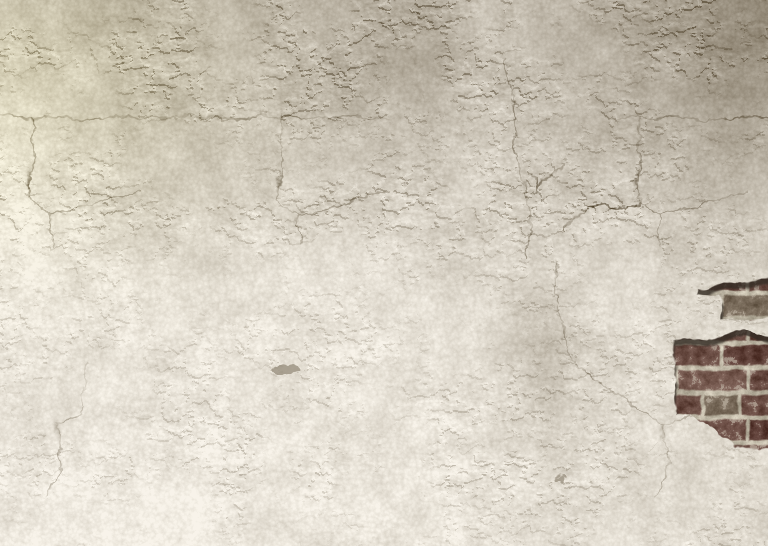
Give the GLSL for this texture, as a Shadertoy shader.

```glsl
// Weathered cream plaster wall with flakes, long cracks and exposed brick at the right.

float hash(vec2 p) {
  return fract(sin(dot(p, vec2(127.1, 311.7))) * 4375.85);
}

float waves(vec2 p, int octaves) {
  float sum = 0., amp = .5;
  for (int i = 0; i < octaves; i++) {
    p = mat2(.8, .6, -.6, .8) * p * 1.9 + 1.7;
    sum += amp * sin(p.x + 1.5 * sin(p.y * .7)) * sin(p.y + 1.3 * sin(p.x * .8));
    amp *= .62;
  }
  return sum;
}

// Distance to the nearest scattered cell centre
float cellular(vec2 p) {
  vec2 cell = floor(p);
  float nearest = 2.;
  for (int i = 0; i < 9; i++) {
    vec2 g = cell + vec2(i % 3, i / 3) - 1.;
    nearest = min(nearest, distance(p, g + vec2(hash(g), hash(g + 57.3))));
  }
  return nearest;
}

float blob(vec2 p, vec2 centre, vec2 radius) {
  vec2 d = (p - centre) / radius;
  return exp(-dot(d, d));
}

float path(vec2 p, vec2 v[5]) {
  float d = 1.;
  for (int i = 0; i < 4; i++) {
    vec2 a = p - v[i], b = v[i + 1] - v[i];
    d = min(d, length(a - b * clamp(dot(a, b) / dot(b, b), 0., 1.)));
  }
  return d;
}

float line(float d, float width, float px) {
  return 1. - smoothstep(width * .3, width + px * .6, d);
}

// Dark hairlines; p is already warped to look jagged
float cracks(vec2 p, float px) {
  float high = path(p, vec2[5](vec2(.925, .89), vec2(.94, .81), vec2(.947, .72), vec2(.97, .61), vec2(.966, .53)));
  float low = path(p, vec2[5](vec2(1.026, .515), vec2(1.016, .45), vec2(1.046, .34), vec2(1.117, .286), vec2(1.216, .222)));
  float hook = path(p, vec2[5](vec2(1.03, .7), vec2(.99, .67), vec2(.978, .65), vec2(.982, .672), vec2(.97, .685)));
  float arch = path(p, vec2[5](vec2(1.035, .58), vec2(1.07, .618), vec2(1.1, .628), vec2(1.15, .62), vec2(1.18, .627)));
  float ink = .6 * line(min(high, low), .0014, px) + .85 * line(min(hook, arch), .0018, px);

  // Branching crack repeated along the upper wall
  for (int i = 0; i < 3; i++) {
    vec2 q = p - vec2(i == 0 ? .055 : (i == 1 ? .51 : 1.168), 0);
    float stem = path(q, vec2[5](vec2(.005, .784), vec2(.004, .7), vec2(0, .635), vec2(.036, .606), vec2(.04, .55)));
    float branch = abs(q.y - .606 - .28 * (q.x - .036)) + max(abs(q.x - .118) - .082, 0.);
    ink += .5 * line(min(stem, branch), .0014, px) + .6 * blob(q, vec2(0, .67), vec2(.003, .02));
  }
  // Forked crack repeated near the floor
  for (int i = 0; i < 2; i++) {
    vec2 q = p - vec2(.104 + 1.114 * float(i), .222);
    float fork = path(q, vec2[5](vec2(.052, .115), vec2(.046, .018), vec2(0), vec2(.01, -.075), vec2(-.017, -.13)));
    ink += .5 * line(fork, .0014, px) + .8 * blob(q, vec2(0, -.01), vec2(.005, .016));
  }
  // Horizontal seam, open in the middle
  float seam = 1. - smoothstep(.5, .82, p.x) + smoothstep(1.08, 1.18, p.x);
  return ink + .55 * seam * line(abs(p.y - .784), .0018, px);
}

// Signed distance to the two broken openings
float opening(vec2 p) {
  p += .007 * waves(p * 22., 4);
  float slope = min(.238, .232 - (p.x - 1.28) * .78);
  float roof = .378 + .018 * blob(p, vec2(1.355, p.y), vec2(.03));
  float lower = max(max(1.236 - p.x, p.y - roof), max(slope, .18) - p.y);
  float lip = .469 + .017 * smoothstep(1.28, 1.34, p.x);
  float notch = max(.418 - p.y, min(1.322 - p.x, .462 - p.y));
  return min(lower, max(max(1.278 - p.x, p.y - lip), notch));
}

vec3 brickwork(vec2 p, float px) {
  p += .003 * waves(p * 30., 4);
  vec2 size = vec2(.132, .0455);
  float row = floor((p.y - .19) / size.y);
  float joint = 1.322 + .048 * (1. - mod(row, 2.));
  if (row == 1.) { size.x = .067; joint = 1.288; }
  float column = floor((p.x - joint) / size.x);
  vec2 q = abs(p - vec2(joint, .19) - (vec2(column, row) + .5) * size);
  vec2 edge = q - size * .5 + vec2(.004, .005);
  float grain = waves(p * 50., 5);
  vec3 clay = mix(vec3(.37, .25, .22), vec3(.47, .36, .32), hash(vec2(column, row)));
  if (row == 5. || (row == 1. && column == 0.)) clay = mix(clay, vec3(.48, .44, .37), .8);
  clay = mix(clay + .14 * grain, vec3(.74, .7, .64), .6 * smoothstep(.3, .6, grain));
  vec3 mortar = vec3(.74, .71, .64) + .15 * grain;
  return mix(clay, mortar, smoothstep(-px, px * 1.5, max(edge.x, edge.y)));
}

float flakeHeight(vec2 p) {
  float h = waves(p * vec2(25, 40), 5) + .5 * cellular(p * vec2(52, 80));
  return smoothstep(.26, .4, h) + .4 * h;
}

void mainImage(out vec4 fragColor, in vec2 fragCoord) {
  vec2 p = fragCoord / iResolution.y;
  float px = 1. / iResolution.y;

  // Broad light, stains and grain
  float tone = mix(.87, .6, smoothstep(.35, .9, p.y)) - .08 * smoothstep(.75, 1.4, p.x);
  tone -= .42 * blob(p, vec2(1.42, 1), vec2(.3, .24)) + .2 * blob(p, vec2(.74, .88), vec2(.17, .12));
  tone -= .22 * blob(p, vec2(1, .34), vec2(.075, .11)) + .12 * blob(p, vec2(.4, 1.03), vec2(.5, .1));
  tone += .22 * blob(p, vec2(0, .7), vec2(.2, .25)) + .1 * blob(p, vec2(.89, .85), vec2(.05, .25));
  tone += .1 * blob(p, vec2(.25, .1), vec2(.5, .3)) + .07 * waves(p * 4., 3) + .13 * waves(p * 17., 5);
  tone += .1 * waves(p * 95., 4) + .14 * (.5 - cellular(p * 130.));

  // Raised flakes lit from above
  float rough = .38 + .4 * smoothstep(.72, .84, p.y) + .3 * blob(p, vec2(p.x, .63), vec2(.07));
  rough += .3 * blob(p, vec2(.72, .17), vec2(.35, .08));
  rough *= smoothstep(-.45, .4, waves(p * 7. + 4., 4));
  float relief = flakeHeight(p + vec2(.001, .003)) - flakeHeight(p);
  tone -= rough * clamp(relief, -.25, .85) * .8;

  // Cracks and small chips
  vec2 jagged = p + .009 * vec2(waves(p * 32., 4), waves(p * 27. + 8., 4));
  float worn = .45 + .55 * smoothstep(-.3, .25, waves(p * 14., 3));
  tone -= .9 * worn * min(cracks(jagged, px), 1.);
  float chip = blob(p, vec2(.522, .323), vec2(.028, .01)) + blob(p, vec2(1.026, .123), vec2(.013, .011));
  chip *= 1. + .9 * waves(p * 55., 3);
  tone = mix(tone, .2, .85 * smoothstep(.4, .55, chip));
  vec3 color = mix(vec3(.54, .5, .43), vec3(.94, .92, .88), clamp(tone, -.75, 1.08));
  color.b -= .05 * blob(p, vec2(0, .85), vec2(.4, .3));

  // Brick set back behind the plaster edge
  float hole = opening(p);
  float shade = smoothstep(-.004, .004, opening(p + vec2(-.002, .011)));
  vec3 inside = mix(brickwork(p, px), vec3(.2, .17, .14), .8 * shade);
  color = mix(color, inside, 1. - smoothstep(-px, px, hole));
  fragColor = vec4(clamp(color, 0., 1.), 1);
}
```
